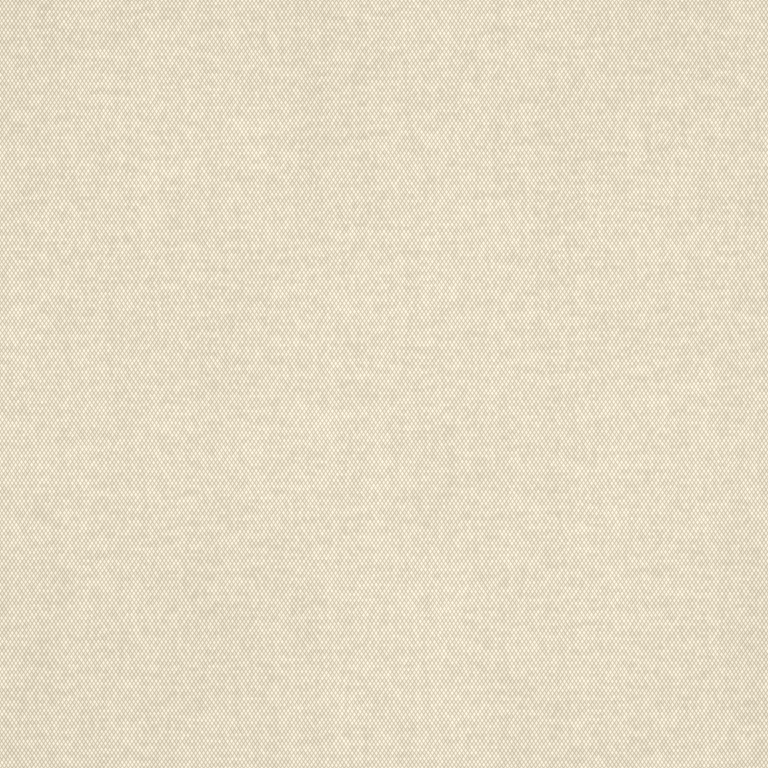
Write a WebGL 1 fragment shader that draws this texture.

```glsl
precision highp float;
// Fine cream canvas cloth: a staggered lattice of small upright diamond stitches
// with tan gaps, drawn on diagonal cell axes and averaged over each pixel.
// Uneven yarn, faint streaks and soft edge shading vary the repeats.

#define REPEATS vec2(192.0, 128.0)   // stitches across, stitches down
#define CREAM vec3(0.980, 0.950, 0.872)
#define TAN vec3(0.815, 0.768, 0.675)
#define STITCH_FILL 0.75             // lower widens the stitches
#define WOBBLE 0.22                  // thread drift, in stitches
#define STITCH_VARIATION 0.05
#define STREAKS 0.030
#define CLOUDS 0.016
#define EDGE_SHADE 0.045
#define SAMPLES 3

uniform vec2 u_resolution;

float hash(vec2 p) {
  vec3 q = fract(vec3(p.xyx) * 0.1031);
  q += dot(q, q.yzx + 33.33);
  return fract((q.x + q.y) * q.z);
}

float noise(vec2 p) {
  vec2 cell = floor(p);
  vec2 f = fract(p);
  f = f * f * (3.0 - 2.0 * f);
  float low = mix(hash(cell), hash(cell + vec2(1.0, 0.0)), f.x);
  float high = mix(hash(cell + vec2(0.0, 1.0)), hash(cell + vec2(1.0, 1.0)), f.x);
  return mix(low, high, f.y);
}

// Colour of the stitches, before the broad shading.
vec3 weave(vec2 uv) {
  vec2 drift = vec2(noise(uv * vec2(30.0, 60.0)), noise(uv * vec2(45.0, 30.0) + 71.0));
  vec2 p = uv * REPEATS + WOBBLE * (drift - 0.5);

  // Diagonal axes turn the staggered stitches into unit cells.
  vec2 diagonal = vec2(p.x + p.y, p.x - p.y);
  vec2 id = floor(diagonal);
  vec2 f = fract(diagonal) - 0.5;
  float dome = cos(3.14159 * f.x) * cos(3.14159 * f.y);
  float stitch = smoothstep(0.0, STITCH_FILL, dome);

  float yarn = hash(id + 400.0) - 0.5;
  return mix(TAN, CREAM, stitch) + STITCH_VARIATION * yarn;
}

// Broad variation: weft and warp streaks, clouds and darker borders.
float shading(vec2 uv) {
  float weft = noise(uv * vec2(36.0, 256.0) + 13.0) - 0.5;
  float warp = noise(uv * vec2(90.0, 5.0) + 57.0) - 0.5;
  float cloud = noise(uv * vec2(7.0, 5.0) + 29.0) - 0.5;
  vec2 fromCentre = uv - vec2(0.55, 0.5);
  float border = dot(fromCentre, fromCentre) - 0.17;
  return STREAKS * (weft + 0.4 * warp) + CLOUDS * cloud - EDGE_SHADE * border;
}

void main() {
  vec2 uv = gl_FragCoord.xy / u_resolution;

  // Average the stitches over the pixel to smooth their edges.
  vec3 cloth = vec3(0.0);
  for (int j = 0; j < SAMPLES; j++) {
    for (int i = 0; i < SAMPLES; i++) {
      vec2 offset = (vec2(float(i), float(j)) + 0.5) / float(SAMPLES) - 0.5;
      cloth += weave(uv + offset / u_resolution);
    }
  }
  cloth /= float(SAMPLES * SAMPLES);

  gl_FragColor = vec4(clamp(cloth + shading(uv), 0.0, 1.0), 1.0);
}
```
